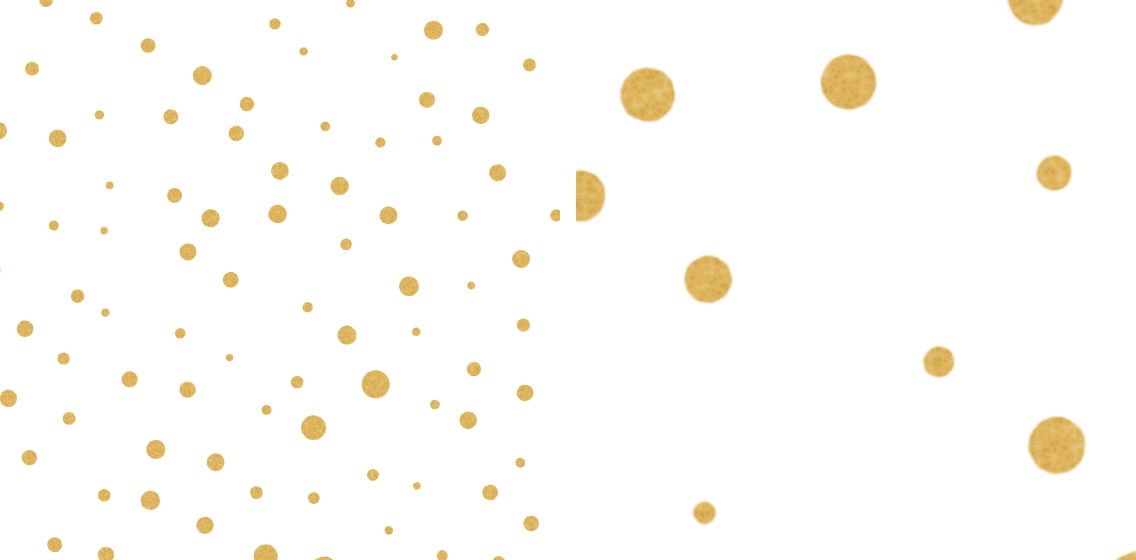
Left, the full canvas; right, a detail of the centre.
Write a WebGL 2 fragment shader that draws this pattern.

```glsl
#version 300 es
precision highp float;
// Scattered gold foil confetti dots of mixed sizes on a white ground.

uniform vec2 u_resolution;
out vec4 fragColor;

vec3 hash3(vec2 p) {
    vec3 q = fract(p.xyx * vec3(0.1031, 0.1030, 0.0973));
    q += dot(q, q.yxz + 33.33);
    return fract((q.xxy + q.yzz) * q.zyx);
}

// Cellular noise: distance to the nearest random point.
float cellular(vec2 p) {
    vec2 base = floor(p);
    float nearest = 2.0;
    for (int y = -1; y <= 1; y++) {
        for (int x = -1; x <= 1; x++) {
            vec2 cell = base + vec2(x, y);
            nearest = min(nearest, distance(p, cell + hash3(cell + 57.0).xy));
        }
    }
    return nearest;
}

// Signed distance to the closest dot, on a jittered brick grid.
float dotDistance(vec2 uv) {
    const float density = 9.0;
    vec2 p = mat2(0.94, 0.34, -0.34, 0.94) * uv * density + 20.0;
    vec2 base = floor(p);
    float closest = 1.0;
    for (int y = -1; y <= 1; y++) {
        for (int x = -1; x <= 1; x++) {
            vec2 cell = base + vec2(x, y);
            vec3 rnd = hash3(cell);
            vec2 centre = cell + 0.5 + 0.54 * (rnd.xy - 0.5);
            centre.x += 0.5 * mod(cell.y, 2.0);
            // Mostly small to medium dots, with a few large ones.
            float radius = 0.0055 + 0.0122 * rnd.z + 0.008 * smoothstep(0.93, 1.0, rnd.z);
            closest = min(closest, distance(p, centre) / density - radius);
        }
    }
    return closest;
}

// Mottled foil: fine flecks over softer patches.
vec3 goldFoil(vec2 uv) {
    float fleck = cellular(uv * 230.0);
    float patches = cellular(uv * 95.0 + 11.0);
    float shade = 0.6 * fleck + 0.4 * patches;
    vec3 gold = mix(vec3(0.83, 0.66, 0.30), vec3(0.87, 0.71, 0.37), smoothstep(0.15, 0.38, shade));
    return mix(gold, vec3(0.89, 0.76, 0.46), smoothstep(0.45, 0.75, shade));
}

void main() {
    float side = min(u_resolution.x, u_resolution.y);
    vec2 uv = gl_FragCoord.xy / side;

    // Slightly uneven rim, softened over about a pixel.
    float rim = dotDistance(uv) + 0.0008 * (cellular(uv * 140.0) - 0.45);
    float soft = max(0.0013, 0.75 / side);
    float coverage = 1.0 - smoothstep(-soft, soft, rim);

    fragColor = vec4(mix(vec3(1.0), goldFoil(uv), coverage), 1.0);
}
```
